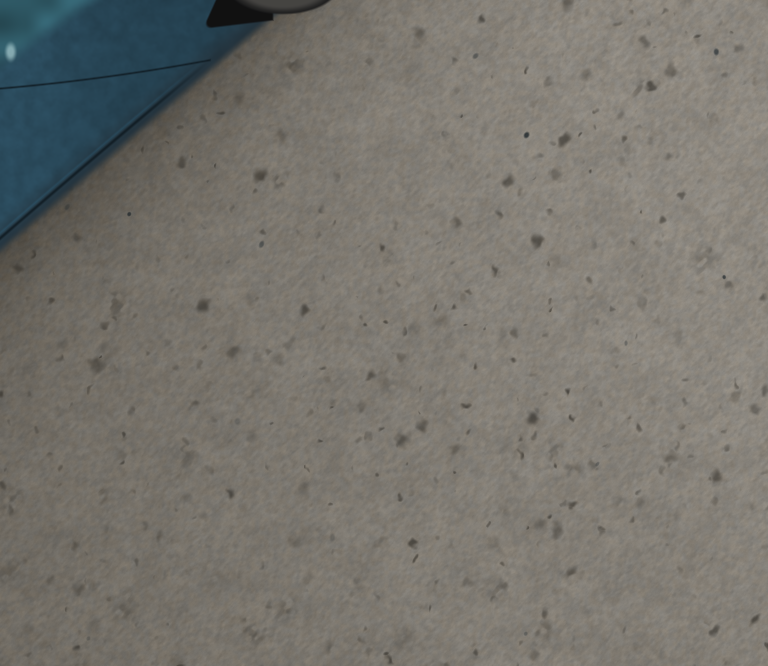
A Shadertoy shader for this texture:

```glsl
// Worn, pitted concrete floor with the corner of a blue car body at the upper left.
#define FLOOR_LIGHT vec3(0.560, 0.540, 0.507)
#define FLOOR_DARK vec3(0.350, 0.333, 0.303)
#define PIT_COLOR vec3(0.170, 0.158, 0.135)
#define BODY_COLOR vec3(0.145, 0.255, 0.315)
#define GLASS_COLOR vec3(0.190, 0.360, 0.410)
#define SEAM_COLOR vec3(0.055, 0.095, 0.120)
#define GRAIN 0.105
#define MOTTLE 0.055
#define SOFTNESS 0.0020

float hash(vec2 p) {
    vec3 q = fract(vec3(p.xyx) * 0.1031);
    q += dot(q, q.yzx + 33.33);
    return fract((q.x + q.y) * q.z);
}

float noise(vec2 p) {
    vec2 i = floor(p), f = fract(p);
    f = f * f * (3.0 - 2.0 * f);
    return mix(mix(hash(i), hash(i + vec2(1, 0)), f.x),
               mix(hash(i + vec2(0, 1)), hash(i + vec2(1, 1)), f.x), f.y);
}

float fbm(vec2 p) {
    float sum = 0.0, amp = 0.5;
    for (int i = 0; i < 3; i++) {
        sum += amp * noise(p);
        p = mat2(1.6, 1.2, -1.2, 1.6) * p + 7.3;
        amp *= 0.5;
    }
    return sum;
}

// Soft coverage of the inside of a signed distance
float cover(float d) {
    float w = max(SOFTNESS, 0.75 / iResolution.y);
    return smoothstep(w, -w, d);
}

// Scattered oval pits: one candidate per cell, random size, tilt and depth
float pits(vec2 p, float cells, float radius, float chance, float blur) {
    float depth = 0.0;
    vec2 q = p * cells, home = floor(q);
    for (int y = -1; y <= 1; y++)
    for (int x = -1; x <= 1; x++) {
        vec2 id = home + vec2(x, y), key = id + cells * 3.7;
        if (hash(key) > chance) continue;
        vec2 d = (q - id - vec2(hash(key + 11.3), hash(key + 27.9))) / cells;
        float tilt = 1.2 + 1.4 * (hash(key + 41.7) - 0.5);
        d = mat2(cos(tilt), -sin(tilt), sin(tilt), cos(tilt)) * d;
        d.y *= 1.1 + 0.6 * hash(key + 53.1);
        float size = radius * mix(0.55, 1.25, hash(key + 67.7));
        float strength = mix(0.2, 1.0, pow(hash(key + 83.9), 2.0));
        depth = max(depth, strength * smoothstep(1.0 + blur, 1.0 - blur, length(d) / size));
    }
    return depth;
}

vec3 concrete(vec2 p, float carDist) {
    // Broad light falling off to the left, and the shadow beside the car
    float light = 0.70 + 0.46 * (p.x - 0.5) + 0.16 * (p.y - 0.5);
    light -= 0.14 * smoothstep(0.70, 1.15, p.x) * smoothstep(0.6, 0.0, p.y);
    light -= 0.72 * exp(-max(carDist, 0.0) / 0.085);
    vec3 col = mix(FLOOR_DARK, FLOOR_LIGHT, clamp(light, -0.45, 0.95));

    // Patches and short fine grain leaning along a diagonal
    vec2 streak = mat2(0.7, -0.71, 0.71, 0.7) * p;
    col *= 1.0 + MOTTLE * (fbm(p * 26.0) - 0.44) * 2.0;
    col *= 1.0 + GRAIN * (fbm(streak * vec2(125.0, 205.0)) - 0.44) * 2.0;
    col += 0.018 * (noise(p * 150.0 + 9.0) - 0.5) * vec3(1.0, 0.1, -1.0);

    // Soft stains broken up by grain, small faint pits in clusters, few sharp holes
    vec2 ragged = p + 0.008 * (vec2(noise(p * 120.0), noise(p * 120.0 + 31.0)) - 0.5);
    float cluster = smoothstep(0.25, 0.70, noise(p * 7.0 + 4.0));
    float broken = smoothstep(0.25, 0.75, noise(streak * vec2(110.0, 160.0) + 17.0));
    float stain = pits(ragged, 10.0, 0.018, 0.50, 0.8) * broken;
    float medium = pits(ragged, 17.0, 0.0080, 0.38, 0.75);
    float small = pits(ragged, 33.0, 0.0045, 0.34, 0.75) * mix(0.35, 1.0, cluster);
    float hole = pits(p, 9.0, 0.0046, 0.22, 0.5);
    col = mix(col, PIT_COLOR, 0.38 * stain);
    col = mix(col, PIT_COLOR, 0.62 * max(medium, small));
    return mix(col, SEAM_COLOR, 0.9 * hole);
}

vec3 carBody(vec2 p, float carDist) {
    vec3 col = BODY_COLOR * (1.0 + 0.16 * smoothstep(0.25, 0.0, p.x));
    col *= 0.90 + 0.22 * fbm(p * 70.0);
    col = mix(col, vec3(0.14, 0.18, 0.21), 0.75 * smoothstep(-0.045, 0.0, carDist));

    // Window corner with a small glint
    float glass = (0.902 + 0.72 * p.x - p.y) / 1.23;
    col = mix(col, GLASS_COLOR * (0.75 + 0.5 * noise(p * 28.0)), smoothstep(0.015, -0.015, glass));
    float glint = length((p - vec2(0.016, 0.922)) * vec2(1.0, 0.6));
    col = mix(col, vec3(0.60, 0.74, 0.76), 0.8 * smoothstep(0.011, 0.003, glint));

    // Curved panel seam and the crease above the sill
    float seam = abs(p.y - 0.867 - 0.085 * p.x - 0.16 * p.x * p.x) - 0.0012;
    col = mix(col, SEAM_COLOR, 0.9 * cover(max(seam, p.x - 0.316)));
    float crease = (p.y - 0.642 - 0.848 * p.x - 0.06 * p.x * (0.316 - p.x)) / 1.31;
    float fade = smoothstep(0.34, 0.20, p.x);
    col = mix(col, SEAM_COLOR, 0.8 * fade * cover(abs(crease) - 0.0020));
    return col + vec3(0.01, 0.05, 0.07) * fade * cover(abs(crease - 0.006) - 0.0015);
}

void mainImage(out vec4 fragColor, in vec2 fragCoord) {
    vec2 p = fragCoord / iResolution.y;
    float carDist = (0.623 + 0.86 * p.x - p.y) / 1.319;
    vec3 col = concrete(p, carDist);
    col = mix(col, carBody(p, carDist), smoothstep(0.008, -0.008, carDist));

    // Rounded wheel arch and the lower rim of the tyre
    vec2 corner = max(vec2(0.318 + 0.45 * (p.y - 0.957) - p.x,
                           0.970 + 0.12 * (p.x - 0.305) - p.y), 0.0);
    float arch = max(length(corner) - 0.013, p.x - 0.410);
    col = mix(col, vec3(0.065, 0.065, 0.068), cover(arch));
    float tyre = (length((p - vec2(0.425, 1.025)) / vec2(0.085, 0.046)) - 1.0) * 0.046;
    vec3 rubber = mix(vec3(0.12), vec3(0.27, 0.265, 0.255), smoothstep(0.0, -0.012, tyre));
    col = mix(col, rubber, cover(tyre));
    fragColor = vec4(clamp(col, 0.0, 1.0), 1.0);
}
```
